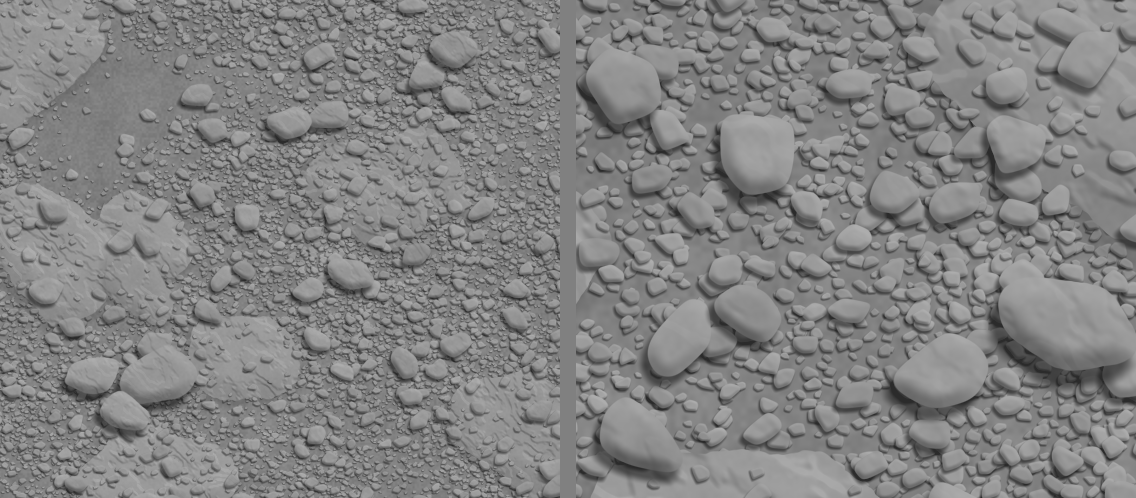
Left: the whole. Right: its middle third, enlarged.
Write a Shadertoy shader that draws this texture.

```glsl
// Grey stony desert: dusty sand, pale layered bedrock, scattered pebbles and boulders.
// Each stone is a smooth convex polygon whose face slopes give its light and shadow;
// grids of several sizes scatter the stones, and terraced noise carves the bedrock.

float hash(vec2 p) {
    vec3 q = fract(p.xyx * 0.1031);
    q += dot(q, q.yzx + 33.33);
    return fract((q.x + q.y) * q.z);
}

float noise(vec2 p) {
    vec2 i = floor(p), f = fract(p);
    f = f * f * (3.0 - 2.0 * f);
    return mix(mix(hash(i), hash(i + vec2(1, 0)), f.x),
               mix(hash(i + vec2(0, 1)), hash(i + 1.0), f.x), f.y);
}

float fbm(vec2 p) {
    float sum = 0.0, amp = 0.5;
    for (int i = 0; i < 5; i++) {
        sum += amp * noise(p);
        p = mat2(1.6, 1.2, -1.2, 1.6) * p + 7.3;
        amp *= 0.5;
    }
    return sum;
}

// Bedrock height: slanting noise cut into steps
float terraces(vec2 p) {
    vec2 q = mat2(0.83, 0.56, -0.56, 0.83) * p;
    float h = fbm(vec2(q.x + 0.3 * q.y, q.y * 1.7) * 9.0 + 20.0) * 8.0;
    return floor(h) + smoothstep(0.55, 1.0, fract(h)) + 0.5 * fbm(p * 45.0);
}

// One stone: cast shadow first, then the lit body
void rock(inout float tone, vec2 q, float size, float tilt, vec2 seed, float relief, float detail) {
    if (length(q) > 1.6 * size) return;
    q /= size;
    float sum = 0.0, shadeSum = 0.0;
    vec2 slope = vec2(0);
    for (int i = 0; i < 7; i++) {
        float h = hash(seed + float(i) * vec2(7.1, 3.7));
        float a = 6.2832 * (float(i) + 0.75 * h) / 7.0;
        vec2 n = vec2(cos(a), sin(a));
        float reach = length(vec2(cos(a - tilt), 0.62 * sin(a - tilt)));
        reach *= 0.72 + 0.33 * hash(seed.yx + float(i) * 5.3);
        float w = exp(11.0 * (dot(q, n) - reach));
        sum += w;
        slope += w * n;
        shadeSum += w * exp(11.0 * dot(vec2(0.12, 0.2) * relief, n));
    }
    float d = log(sum) / 11.0, shadow = log(shadeSum) / 11.0;
    float light = dot(slope / sum, vec2(0.42, 0.9));
    float px = 0.8 / (iResolution.y * size);

    tone *= 1.0 - 0.5 * relief * (1.0 - smoothstep(-0.06 - px, 0.1 + px, shadow));
    float bevel = smoothstep(-0.33, -0.08, d) * relief;
    float body = 0.592 + 0.05 * (hash(seed + 3.3) - 0.5);
    body += bevel * light * (light > 0.0 ? 0.05 : 0.21) + detail;
    tone = mix(tone, body, 1.0 - smoothstep(-px, px, d));
}

// Share of ground covered by stones; low on the sandy flats
float rubble(vec2 p) {
    vec2 slope = p - vec2(0.22, 0.80), flat1 = (p - vec2(0.14, 0.36)) * vec2(0.6, 1.0);
    vec2 flat2 = p - vec2(0.50, 0.24);
    return 0.86 - 0.8 * exp(-25.0 * dot(slope, slope)) - 0.7 * exp(-70.0 * dot(flat1, flat1))
         - 0.55 * exp(-40.0 * dot(flat2, flat2)) + 0.9 * (noise(p * 6.0) - 0.5);
}

// Stones on a jittered grid, far rows first so that near ones overlap them
void scatter(inout float tone, vec2 p, float cells, float share, float detail) {
    vec2 grid = cells * vec2(1.0, 1.4);
    vec2 home = floor(p * grid);
    for (int y = 1; y >= -1; y--)
    for (int x = -1; x <= 1; x++) {
        vec2 id = home + vec2(x, y), seed = id + cells * 3.0;
        vec2 jitter = vec2(hash(seed + 11.0), hash(seed + 47.0)) - 0.5;
        vec2 center = (id + 0.5 + 0.7 * jitter) / grid;
        if (hash(seed + 71.0) > share * rubble(center)) continue;
        float size = mix(0.28, 0.6, pow(hash(seed + 5.0), 1.5)) / cells;
        float tilt = 1.6 * (hash(seed + 29.0) - 0.5);
        rock(tone, p - center, size, tilt, seed, 0.95, detail);
    }
}

// Bedrock: center, size, tilt
const vec4 OUTCROPS[9] = vec4[9](
    vec4(0.01, 0.88, 0.25, 1.1), vec4(0.30, 0.52, 0.13, -0.4), vec4(0.10, 0.51, 0.19, -0.6),
    vec4(0.28, 0.43, 0.10, -0.9), vec4(0.85, 0.66, 0.11, -0.8), vec4(0.74, 0.61, 0.17, -0.7),
    vec4(0.48, 0.28, 0.15, -0.6), vec4(1.04, 0.13, 0.17, -0.9), vec4(0.32, 0.04, 0.18, 0.1));

// Boulders: center, size
const vec3 BOULDERS[12] = vec3[12](
    vec3(0.395, 0.81, 0.038), vec3(0.855, 0.845, 0.042), vec3(0.645, 0.89, 0.036),
    vec3(0.91, 0.90, 0.056), vec3(0.665, 0.77, 0.050), vec3(0.58, 0.757, 0.054),
    vec3(0.67, 0.575, 0.028), vec3(0.70, 0.445, 0.052), vec3(0.31, 0.31, 0.042),
    vec3(0.32, 0.235, 0.090), vec3(0.19, 0.25, 0.066), vec3(0.25, 0.175, 0.062));

void mainImage(out vec4 fragColor, in vec2 fragCoord) {
    vec2 p = fragCoord / iResolution.y;
    float grain = noise(p * 230.0) - 0.5;
    float mottle = fbm(p * 30.0) - 0.48;
    float ledges = terraces(p) - terraces(p + vec2(0.0015, 0.0032));
    float carving = clamp(0.13 * ledges, -0.17, 0.045) + 0.05 * mottle;
    float skin = 0.09 * mottle + 0.35 * carving;

    // Sand and fine rubble
    float tone = 0.505 + 0.05 * (fbm(p * 5.0) - 0.5) + 0.07 * mottle + 0.035 * grain;
    scatter(tone, p, 88.0, 0.7, skin);
    scatter(tone, p, 52.0, 0.85, skin);

    // Bedrock with ragged rims
    vec2 ragged = 0.035 * (vec2(fbm(p * 16.0), fbm(p * 16.0 + 40.0)) - 0.48);
    for (int i = 0; i < 9; i++) {
        vec4 o = OUTCROPS[i];
        rock(tone, p + ragged - o.xy, o.z, o.w, vec2(i, 9), 0.32, carving);
    }

    // Loose stones and boulders on top
    scatter(tone, p, 60.0, 0.22, skin);
    scatter(tone, p, 29.0, 0.5, skin);
    scatter(tone, p, 15.0, 0.27, skin);
    for (int i = 0; i < 12; i++) {
        vec3 b = BOULDERS[i];
        rock(tone, p + 0.3 * ragged - b.xy, b.z, 0.9 * hash(vec2(i, 2)) - 0.6, vec2(i, 31), 1.0, 0.6 * carving);
    }

    tone += 0.018 * grain;
    fragColor = vec4(vec3(clamp(tone, 0.17, 0.68)), 1.0);
}
```
